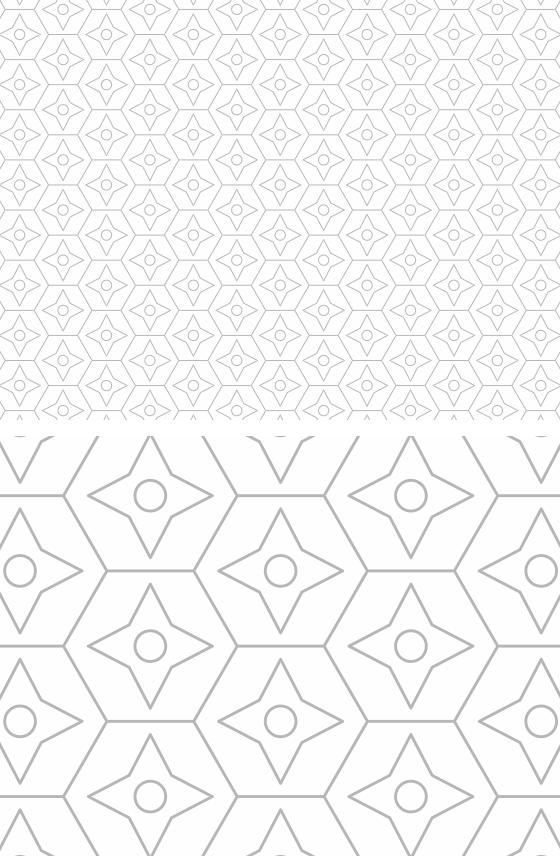
Top: the whole. Bottom: its middle third, enlarged.
This pattern is drawn by a Shadertoy shader. Its source:

```glsl
const vec3 PAPER_COLOR = vec3(0.995);
const vec3 LINE_COLOR = vec3(0.715);

// Fractions of the canvas height
const float HEX_HEIGHT = 0.1194;
const vec2 LATTICE_ORIGIN = vec2(0.0005, 0.0596);
const float LINE_WIDTH = 0.0023;

// Fractions of the hexagon height
const float STAR_TIP = 0.412;
const float STAR_NOTCH = 0.141;
const float CIRCLE_RADIUS = 0.102;

const float SQRT3 = 1.7320508;

// Offset from the nearest center of a flat-topped hexagon lattice
vec2 hexCell(vec2 p) {
    vec2 period = vec2(SQRT3, 1.0);
    vec2 a = mod(p + 0.5 * period, period) - 0.5 * period;
    vec2 b = mod(p, period) - 0.5 * period;
    return dot(a, a) < dot(b, b) ? a : b;
}

float segmentDistance(vec2 p, vec2 a, vec2 b) {
    vec2 ab = b - a;
    float t = clamp(dot(p - a, ab) / dot(ab, ab), 0.0, 1.0);
    return length(p - a - t * ab);
}

float hexOutline(vec2 p) {
    p = abs(p);
    return abs(0.5 - max(p.y, 0.5 * (SQRT3 * p.x + p.y)));
}

// Four-pointed star folded into one eighth
float starOutline(vec2 p) {
    p = abs(p);
    if (p.y > p.x) p = p.yx;
    return segmentDistance(p, vec2(STAR_TIP, 0.0), vec2(STAR_NOTCH));
}

float circleOutline(vec2 p) {
    return abs(length(p) - CIRCLE_RADIUS);
}

void mainImage(out vec4 fragColor, in vec2 fragCoord) {
    vec2 canvas = (fragCoord - 0.5 * iResolution.xy) / iResolution.y;
    vec2 cell = hexCell((canvas - LATTICE_ORIGIN) / HEX_HEIGHT);

    // Nearest of the three outlines, back in canvas units
    float d = min(hexOutline(cell), min(starOutline(cell), circleOutline(cell)));
    d *= HEX_HEIGHT;

    // Pixel coverage of the stroke, also valid below one pixel of width
    float pixel = 1.0 / iResolution.y;
    float outer = clamp((0.5 * LINE_WIDTH - d) / pixel + 0.5, 0.0, 1.0);
    float inner = clamp((-0.5 * LINE_WIDTH - d) / pixel + 0.5, 0.0, 1.0);
    float ink = outer - inner;

    fragColor = vec4(mix(PAPER_COLOR, LINE_COLOR, ink), 1.0);
}
```
